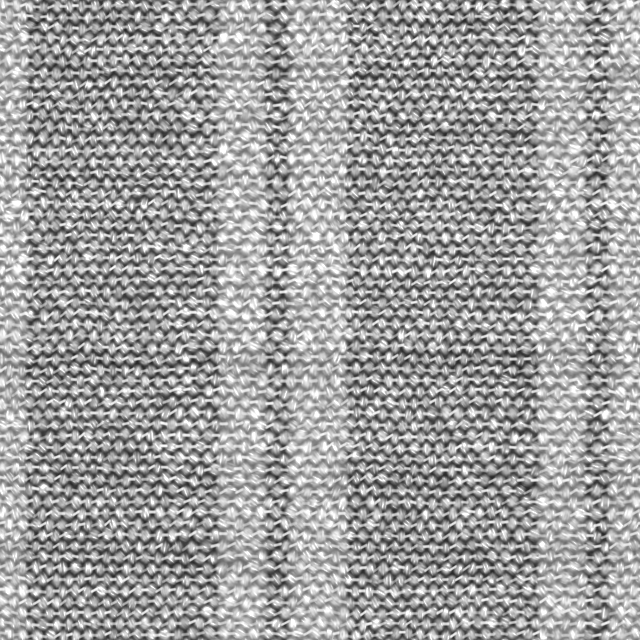
This texture is drawn by a WebGL 2 fragment shader. Its source:

```glsl
#version 300 es
precision highp float;

#define STRIPES 2.0
#define THREADS vec2(92.0, 58.0)
#define PITCH_SWING 0.8
#define WOBBLE 0.4
#define JITTER 0.16
#define KNOT_RADIUS vec2(0.86, 0.62)
#define FIBRE 0.34
#define GROUND vec2(0.21, 0.47)
#define YARN vec2(0.69, 0.79)
#define WEFT_SHADE 0.95

uniform vec2 u_resolution;
out vec4 outColor;

const float TAU = 6.2831853;

float hash(vec2 p) {
    vec3 q = fract(p.xyx * vec3(0.1031, 0.1030, 0.0973));
    q += dot(q, q.yzx + 33.33);
    return fract((q.x + q.y) * q.z);
}

// Value noise that wraps after a whole number of cells
float noise(vec2 p, float period) {
    vec2 f = fract(p);
    f = f * f * (3.0 - 2.0 * f);
    vec2 a = mod(floor(p), period);
    vec2 b = mod(floor(p) + 1.0, period);
    return mix(mix(hash(a), hash(vec2(b.x, a.y)), f.x),
               mix(hash(vec2(a.x, b.y)), hash(b), f.x), f.y);
}

// One soft band on a wrapped axis
float band(float x, float center, float halfWidth) {
    float d = abs(fract(x - center + 0.5) - 0.5);
    return smoothstep(halfWidth + 0.012, halfWidth - 0.012, d);
}

// 0 in dark stripes, 1 in the two pale bands of each repeat
float paleStripe(float column) {
    float s = column * STRIPES / THREADS.x;
    return max(band(s, 0.7595, 0.0655), band(s, 0.9805, 0.0855));
}

// Uneven thread spacing and slight waviness
vec2 threadSpace(vec2 uv) {
    vec2 t = uv * THREADS;
    t.x -= PITCH_SWING * sin(TAU * (uv.x * STRIPES - 0.8));
    vec2 wave = vec2(noise(uv * 24.0, 24.0), noise(uv.yx * 16.0, 16.0));
    return t + WOBBLE * (wave - 0.5);
}

// Short hairs lying at an angle inside one knot
float hairs(vec2 p, float angle, vec2 seed) {
    float c = cos(angle);
    float s = sin(angle);
    vec2 q = mat2(c, -s, s, c) * p;
    return noise(q * vec2(1.4, 4.0) + seed * 64.0 + 32.0, 64.0);
}

void main() {
    vec2 uv = gl_FragCoord.xy / u_resolution;
    vec2 t = threadSpace(uv);
    vec2 home = floor(t);
    float aspect = THREADS.x / THREADS.y;
    float fuzz = noise(uv * 224.0, 224.0) - 0.5;

    // Shadowed gaps
    float shade = mix(GROUND.x, GROUND.y, paleStripe(t.x)) + 0.1 * fuzz;
    float weft = 0.0;

    for (int j = -1; j <= 1; j++) {
        for (int i = -1; i <= 1; i++) {
            vec2 id = home + vec2(i, j);
            vec2 key = mod(id, THREADS);
            vec2 rnd = vec2(hash(key + 7.0), hash(key.yx + 131.0)) - 0.5;
            vec2 p = t - id - 0.5 - JITTER * rnd;
            float slub = hash(vec2(key.y, 211.0)) - 0.5;

            if (mod(key.x + key.y, 2.0) < 0.5) {
                // Rounded warp knot with a bright, hairy crown
                vec2 radius = KNOT_RADIUS * (1.0 + 0.14 * rnd.yx + vec2(0.0, 0.14 * slub));
                float d = length(p / radius);
                float dome = smoothstep(1.22, 0.42, d);
                float hair = hairs(p * vec2(1.0, aspect), 2.0 + 1.6 * rnd.y, rnd);
                float yarn = mix(YARN.x, YARN.y, paleStripe(id.x + 0.5));
                yarn += 0.1 * rnd.x + 0.08 * slub + FIBRE * (hair - 0.5) + 0.12 * fuzz;
                yarn += 0.12 * smoothstep(0.9, 0.0, d);
                yarn += 0.14 * smoothstep(0.68, 0.9, hair);
                shade = max(shade, mix(shade, yarn, dome));
            } else {
                // Short thin weft tick in the gap between knots
                p.y *= aspect;
                p.y -= (0.1 + 0.4 * rnd.x) * sin(2.4 * p.x);
                float d = length(vec2(max(abs(p.x) - 0.34, 0.0), p.y));
                weft = max(weft, smoothstep(0.36, 0.05, d) * (0.72 + 0.5 * rnd.y));
            }
        }
    }

    shade = mix(shade, WEFT_SHADE + 0.1 * fuzz, weft);

    // Slow fading from row to row
    shade += 0.06 * (noise(vec2(3.0, uv.y * 29.0), 29.0) - 0.5);
    outColor = vec4(vec3(clamp(shade, 0.0, 1.0)), 1.0);
}
```
